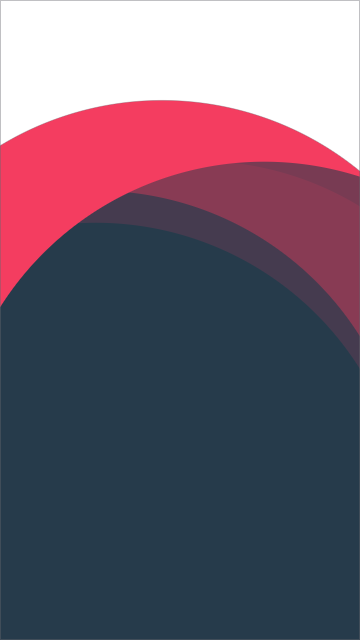
Reproduce this background procedurally as a Shadertoy shader.

```glsl
// Lengths are in canvas widths, measured from the lower left
const float RADIUS = 0.866;
const float FRONT_RADIUS = 0.868;
const vec2 RED_CENTER    = vec2(0.450, 0.633);
const vec2 FRONT_CENTER  = vec2(0.734, 0.4606);
const vec2 PLUM_CENTER   = vec2(0.549, 0.465);
const vec2 PURPLE_CENTER = vec2(0.267, 0.382);
const vec2 NAVY_CENTER   = vec2(0.266, 0.293);

const vec3 WHITE  = vec3(1.0);
const vec3 RED    = vec3(0.957, 0.238, 0.376);
const vec3 WINE   = vec3(0.470, 0.230, 0.325);
const vec3 PLUM   = vec3(0.535, 0.230, 0.330);
const vec3 PURPLE = vec3(0.270, 0.230, 0.310);
const vec3 NAVY   = vec3(0.149, 0.230, 0.294);
const vec3 LINE   = vec3(0.400, 0.400, 0.430);

const float LINE_WIDTH = 0.0023;
const float FRAME_OPACITY = 0.5;
const float RIM_OPACITY = 0.35;

float circleDistance(vec2 p, vec2 center, float radius) {
    return length(p - center) - radius;
}

// Smoothed coverage of the region where the distance is negative
float coverage(float dist, float pixel) {
    return clamp(0.5 - dist / pixel, 0.0, 1.0);
}

void mainImage(out vec4 fragColor, in vec2 fragCoord) {
    float pixel = 1.0 / iResolution.x;
    vec2 p = fragCoord * pixel;
    vec2 size = iResolution.xy * pixel;

    // Nested bands inside the front disc
    vec3 bands = WINE;
    bands = mix(bands, PLUM, coverage(circleDistance(p, PLUM_CENTER, RADIUS), pixel));
    bands = mix(bands, PURPLE, coverage(circleDistance(p, PURPLE_CENTER, RADIUS), pixel));
    bands = mix(bands, NAVY, coverage(circleDistance(p, NAVY_CENTER, RADIUS), pixel));

    // Red disc with a fine rim
    float redDist = circleDistance(p, RED_CENTER, RADIUS);
    vec3 color = mix(WHITE, RED, coverage(redDist, pixel));
    float rim = coverage(abs(redDist) - 0.5 * LINE_WIDTH, pixel);
    color = mix(color, LINE, RIM_OPACITY * rim);

    // Front disc
    float frontDist = circleDistance(p, FRONT_CENTER, FRONT_RADIUS);
    color = mix(color, bands, coverage(frontDist, pixel));

    // Hairline frame
    vec2 inset = min(p, size - p);
    float frame = coverage(min(inset.x, inset.y) - LINE_WIDTH, pixel);
    color = mix(color, LINE, FRAME_OPACITY * frame);

    fragColor = vec4(color, 1.0);
}
```
